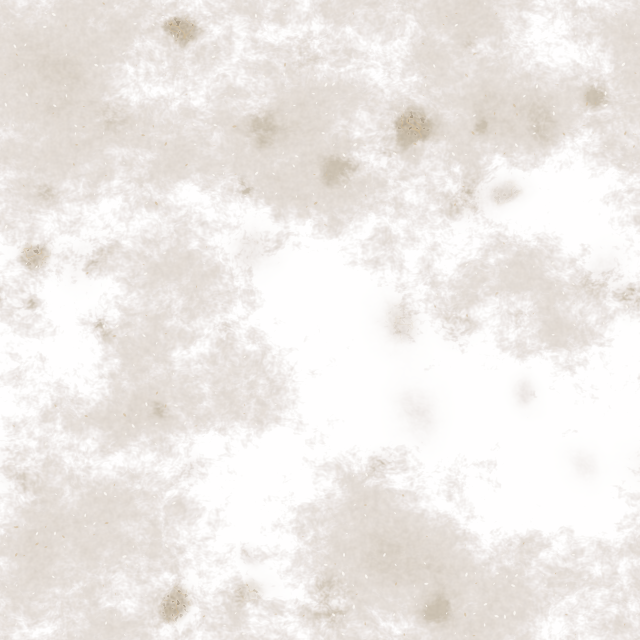
A WebGL 2 fragment shader for this texture:

```glsl
#version 300 es
precision highp float;
// Pale weathered stone: warm grey haze drifting over white, broken by fine
// crumbly flecks, with soft tan blotches, grainy ochre cores and tiny chips.
// Wrapped gradient noise and wrapped scatter grids make the square tile.

uniform vec2 u_resolution;
out vec4 fragColor;

const float TAU = 6.28318;

// Three random values per cell, wrapped to a whole period.
vec3 hash(vec2 cell, vec2 period, int seed) {
  uvec3 v = uvec3(ivec3(ivec2(mod(cell + 0.5, period)), seed));
  v = v * 1664525u + 1013904223u;
  v.x += v.y * v.z; v.y += v.z * v.x; v.z += v.x * v.y;
  v ^= v >> 16u;
  v.x += v.y * v.z; v.y += v.z * v.x; v.z += v.x * v.y;
  return vec3(v >> 16u) / 65535.0;
}

float corner(vec2 cell, vec2 offset, vec2 f, vec2 period, int seed) {
  float angle = TAU * hash(cell + offset, period, seed).x;
  return dot(vec2(cos(angle), sin(angle)), f - offset);
}

float gradientNoise(vec2 uv, vec2 period, int seed) {
  vec2 p = uv * period, cell = floor(p), f = p - cell;
  vec2 w = f * f * f * (f * (f * 6.0 - 15.0) + 10.0);
  float low = mix(corner(cell, vec2(0, 0), f, period, seed),
                  corner(cell, vec2(1, 0), f, period, seed), w.x);
  float high = mix(corner(cell, vec2(0, 1), f, period, seed),
                   corner(cell, vec2(1, 1), f, period, seed), w.x);
  return mix(low, high, w.y);
}

float fbm(vec2 uv, vec2 period, int octaves, float gain, int seed) {
  float sum = 0.0, amp = 1.0;
  for (int i = 0; i < octaves; i++) {
    sum += amp * gradientNoise(uv, period, seed + i);
    period *= 2.0;
    amp *= gain;
  }
  return sum;
}

// Soft oval blotches: x is the stain, y the dense core of the larger ones.
vec2 blotches(vec2 uv) {
  vec2 grid = vec2(9.0), p = uv * grid, home = floor(p), sum = vec2(0.0);
  for (int y = -1; y <= 1; y++)
    for (int x = -1; x <= 1; x++) {
      vec2 cell = home + vec2(x, y);
      vec3 place = hash(cell, grid, 40), shape = hash(cell, grid, 41);
      if (place.z > 0.58) continue;
      vec2 d = p - cell - 0.15 - 0.7 * place.xy;
      float a = TAU * shape.x;
      d = mat2(cos(a), sin(a), -sin(a), cos(a)) * d;
      float radius = mix(0.13, 0.4, shape.y);
      float dist = length(d * vec2(0.9, 1.15)) / radius;
      float strength = mix(0.5, 1.7, shape.z);
      sum.x += strength * (0.8 * smoothstep(1.1, 0.15, dist) + 0.3 * smoothstep(1.9, 0.4, dist));
      sum.y += smoothstep(0.5, 0.75, shape.z) * smoothstep(0.35, 0.6, shape.y)
             * smoothstep(0.9, 0.25, dist);
    }
  return sum;
}

// Tiny elongated chips: x is coverage, y picks the tint.
vec2 chips(vec2 uv) {
  vec2 grid = vec2(64.0), p = uv * grid, cell = floor(p);
  vec3 place = hash(cell, grid, 50), shape = hash(cell, grid, 51);
  vec2 d = p - cell - 0.3 - 0.4 * place.xy;
  float a = TAU * shape.x;
  d = mat2(cos(a), sin(a), -sin(a), cos(a)) * d;
  float radius = mix(0.06, 0.15, shape.y * shape.y);
  float soft = max(0.06, 0.7 * grid.x / u_resolution.y);
  float dist = length(d * vec2(0.7, 1.3)) - radius;
  return vec2(step(place.z, 0.22) * smoothstep(soft, -soft, dist), shape.z);
}

void main() {
  vec2 uv = gl_FragCoord.xy / u_resolution;
  vec2 warp = vec2(fbm(uv, vec2(8.0), 4, 0.6, 1), fbm(uv, vec2(8.0), 4, 0.6, 6));
  vec2 bent = uv + 0.01 * warp;

  // Broad haze with a pale band across it.
  float band = cos(TAU * (uv.y - 0.85) + 0.6 * sin(TAU * uv.x));
  float haze = 0.23 * band + fbm(bent, vec2(3, 4), 6, 0.52, 11);

  // Crumbly flecks, strongest where the haze thins out.
  float crumbs = fbm(bent, vec2(26, 30), 4, 0.85, 20);
  float wisp = pow(1.0 - min(1.0, abs(2.2 * fbm(bent, vec2(10, 13), 5, 0.7, 26))), 5.0);
  float tone = 0.82 + 3.7 * haze;
  tone += 1.0 * crumbs * mix(1.0, 0.6, smoothstep(1.0, 2.0, tone)) - 0.3 * wisp;
  tone = max(0.0, min(tone, 1.6 + 0.4 * (tone - 1.6)));

  // Stains, fading a little over the cleanest white.
  vec2 blotch = blotches(uv + 0.014 * warp);
  tone += blotch.x * mix(0.65, 1.0, min(tone, 1.0)) * (1.0 + 0.5 * crumbs);

  vec3 color = mix(vec3(1.0, 0.998, 0.996), vec3(0.93, 0.91, 0.90), clamp(tone, 0.0, 1.0));
  color = mix(color, vec3(0.88, 0.85, 0.82), clamp(tone - 1.0, 0.0, 1.0));
  color = mix(color, vec3(0.80, 0.76, 0.70), clamp(tone - 2.0, 0.0, 1.0));

  // Grain in the haze; the cores add ochre threads and dark pits.
  float grain = fbm(uv, vec2(96.0), 2, 0.8, 32);
  float thread = smoothstep(0.07, 0.01, abs(fbm(bent, vec2(40.0), 2, 0.5, 36)));
  float core = min(blotch.y, 1.0);
  color += 0.022 * grain * smoothstep(0.3, 1.5, tone);
  color = mix(color, vec3(0.76, 0.70, 0.61) + 0.14 * grain, 0.6 * core);
  color = mix(color, vec3(0.84, 0.74, 0.58), 0.6 * core * thread);
  color = mix(color, vec3(0.56, 0.50, 0.42), 0.6 * core * smoothstep(0.28, 0.5, grain));

  // Chips gather where the haze is dense.
  vec2 chip = chips(uv);
  vec3 chipColor = chip.y < 0.7 ? vec3(1.0, 0.99, 0.97) : vec3(0.84, 0.76, 0.64);
  color = mix(color, chipColor, 0.8 * chip.x * smoothstep(0.6, 1.6, tone));

  fragColor = vec4(color, 1.0);
}
```
